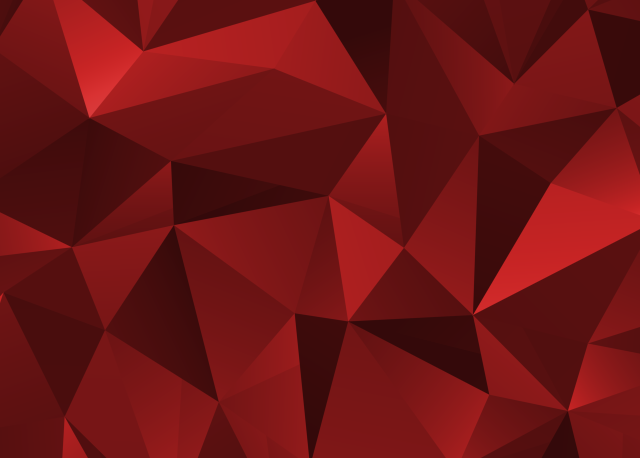
Give the GLSL for this background, as a Shadertoy shader.

```glsl
// Low-poly backdrop of irregular red triangles, each shaded with a linear gradient.

const float CELLS = 4.4;          // grid cells per canvas height
const float JITTER = 0.37;        // vertex displacement, in cells (below 0.5)
const float GRID_ANGLE = 0.42;    // rotation of the hidden grid, in radians
const vec2  GRID_OFFSET = vec2(7.3, 3.6);
const float GRADIENT = 0.5;       // how far a facet's tone drifts across it
const float SPREAD = 1.14;        // stretch of the tones around the middle
const float CREASE = 0.06;        // tone step along the faint inner folds
const float CREASE_SHARE = 0.25;  // share of facets that carry a fold
const vec2  TINT = vec2(0.180, 0.182); // green and blue relative to red

// Hash of a whole-numbered cell; rounding keeps it equal for all neighbours
float hash(vec2 cell, float seed) {
    vec2 p = floor(cell + 0.5);
    return fract(sin(dot(p, vec2(127.1, 311.7)) + seed) * 43758.5453);
}

// Twice the signed area of a triangle, positive when counter-clockwise
float area2(vec2 a, vec2 b, vec2 c) {
    vec2 u = b - a, v = c - a;
    return u.x * v.y - u.y * v.x;
}

// Signed distance to the line a-b, positive on its left
float edgeDistance(vec2 p, vec2 a, vec2 b) {
    return area2(a, b, p) / length(b - a);
}

vec2 gridVertex(vec2 id) {
    vec2 r = vec2(hash(id, 1.0), hash(id, 58.0));
    return id + JITTER * (2.0 * r - 1.0);
}

// Ramp from near-black red through crimson to a pale highlight
vec3 redRamp(float tone) {
    float u = clamp(tone, 0.0, 1.0);
    float red = 0.265 + 0.24 * u + 0.34 * pow(u, 4.0) - 0.06 * pow(1.0 - u, 8.0);
    vec3 col = red * vec3(1.0, TINT);
    return col + vec3(0.01, 0.10, 0.10) * smoothstep(0.95, 1.06, tone);
}

// Gradient colour of one facet, weighted by its coverage (stored in w)
vec4 facet(vec2 p, vec2 a, vec2 b, vec2 c, vec2 id, float side, float aa) {
    float inside = min(edgeDistance(p, a, b),
                   min(edgeDistance(p, b, c), edgeDistance(p, c, a)));
    float cover = smoothstep(-aa, aa, inside);
    if (cover <= 0.0) return vec4(0.0);

    // Evenly distributed base tone, loosened by noise
    float seed = 19.0 * side;
    float base = fract(dot(id, vec2(0.755, 0.570)) + 0.38 * side
                       + 0.3 * hash(id, seed + 3.0));
    float target = mix(base, hash(id, seed + 11.0), GRADIENT);

    // Gradient spans the facet exactly along a random direction
    float angle = 6.2832 * hash(id, seed + 24.0);
    vec2 dir = vec2(cos(angle), sin(angle));
    vec3 reach = vec3(dot(a, dir), dot(b, dir), dot(c, dir));
    float lo = min(reach.x, min(reach.y, reach.z));
    float hi = max(reach.x, max(reach.y, reach.z));
    float t = clamp((dot(p, dir) - lo) / (hi - lo), 0.0, 1.0);
    float tone = 0.48 + SPREAD * (mix(base, target, t) - 0.5);

    // Faint fold from one corner to the opposite side
    vec2 foot = mix(b, c, 0.2 + 0.6 * hash(id, seed + 31.0));
    float fold = smoothstep(-aa, aa, edgeDistance(p, a, foot)) - 0.5;
    tone += CREASE * fold * step(hash(id, seed + 43.0), CREASE_SHARE);

    return vec4(redRamp(tone), 1.0) * cover;
}

void mainImage(out vec4 fragColor, in vec2 fragCoord) {
    float s = sin(GRID_ANGLE), k = cos(GRID_ANGLE);
    vec2 p = mat2(k, s, -s, k) * (fragCoord / iResolution.y) * CELLS + GRID_OFFSET;
    float aa = 0.7 * CELLS / iResolution.y;
    vec2 corner = floor(p) - 1.0;

    // Vertices around this point, computed once and shared by all facets
    vec2 verts[16];
    for (int n = 0; n < 16; n++) {
        verts[n] = gridVertex(corner + vec2(n % 4, n / 4));
    }

    // Jittered quads that may reach this point, each cut into two triangles
    vec4 sum = vec4(0.0);
    for (int j = 0; j < 3; j++) {
        for (int i = 0; i < 3; i++) {
            vec2 id = corner + vec2(i, j);
            int n = i + 4 * j;
            vec2 a = verts[n], b = verts[n + 1];
            vec2 c = verts[n + 5], d = verts[n + 4];

            // Cut along the diagonal that leaves the fuller triangles
            float cutAC = min(area2(a, b, c), area2(a, c, d));
            float cutBD = min(area2(a, b, d), area2(b, c, d));
            if (cutAC > cutBD) {
                sum += facet(p, a, b, c, id, 0.0, aa);
                sum += facet(p, a, c, d, id, 1.0, aa);
            } else {
                sum += facet(p, a, b, d, id, 0.0, aa);
                sum += facet(p, b, c, d, id, 1.0, aa);
            }
        }
    }
    fragColor = vec4(sum.rgb / max(sum.w, 0.0001), 1.0);
}
```
